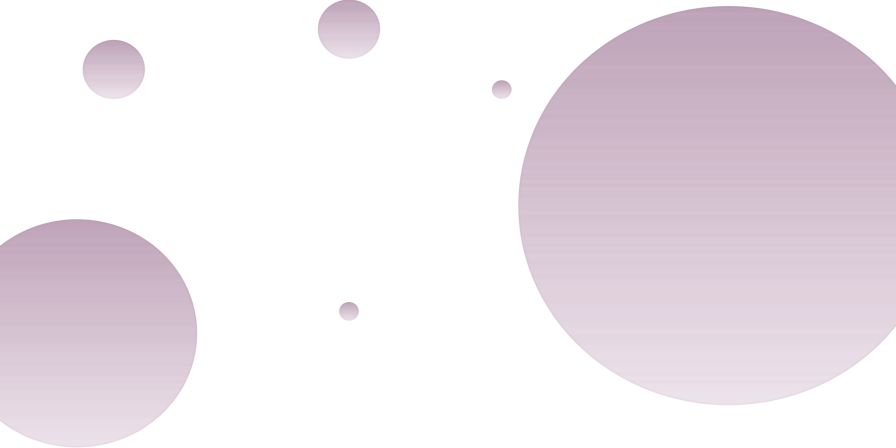
Write a Shadertoy shader that draws this background.

```glsl
// Pale mauve discs of several sizes floating on white.
// Each disc is a slightly wide ellipse, shaded from a dusky top to a light base,
// with faint horizontal streaks and a thin darker rim.

const vec3 PAPER = vec3(1.0);
const vec3 DISC_TOP = vec3(0.745, 0.638, 0.722);
const vec3 DISC_BASE = vec3(0.930, 0.890, 0.922);
const float WIDTH_RATIO = 1.053;   // ellipse width over height
const float STREAK_ROWS = 128.0;   // streaks per canvas height
const int DISC_COUNT = 6;

// Centre x, centre y and vertical radius, in canvas heights
const vec3 DISCS[DISC_COUNT] = vec3[DISC_COUNT](
    vec3(1.626, 0.541, 0.4455),
    vec3(0.172, 0.256, 0.2546),
    vec3(0.254, 0.845, 0.0660),
    vec3(0.779, 0.935, 0.0660),
    vec3(1.120, 0.800, 0.0208),
    vec3(0.779, 0.305, 0.0208)
);

float hash(float n) {
    return fract(sin(n * 127.1) * 43758.5453);
}

// Signed distance to the ellipse, close to exact for near-round shapes
float discDistance(vec2 offset, float radius) {
    return length(offset / vec2(WIDTH_RATIO, 1.0)) - radius;
}

// Smooth random brightness that varies only with height
float streak(float y) {
    float row = y * STREAK_ROWS;
    float blend = smoothstep(0.0, 1.0, fract(row));
    return mix(hash(floor(row)), hash(floor(row) + 1.0), blend) - 0.5;
}

// Vertical gradient, streaks and rim
vec3 discColor(vec2 offset, float radius, float dist, float y) {
    float height = clamp(0.5 + 0.5 * offset.y / radius, 0.0, 1.0);
    vec3 color = mix(DISC_BASE, DISC_TOP, height);
    color += 0.014 * streak(y);
    float rim = smoothstep(-0.006, 0.0, dist);
    return color * (1.0 - 0.035 * rim);
}

void mainImage(out vec4 fragColor, in vec2 fragCoord) {
    vec2 p = fragCoord / iResolution.y;
    float pixel = 1.0 / iResolution.y;
    vec3 color = PAPER;

    // Layer the discs with softened edges
    for (int i = 0; i < DISC_COUNT; i++) {
        vec3 disc = DISCS[i];
        vec2 offset = p - disc.xy;
        float dist = discDistance(offset, disc.z);
        float coverage = 1.0 - smoothstep(-0.75 * pixel, 0.75 * pixel, dist);
        color = mix(color, discColor(offset, disc.z, dist, p.y), coverage);
    }

    fragColor = vec4(color, 1.0);
}
```
